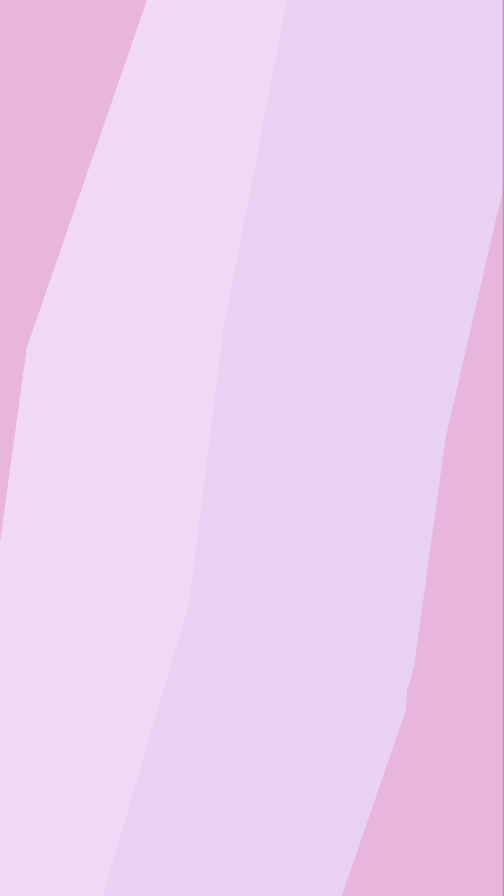
Give the GLSL for this background, as a Shadertoy shader.

```glsl
// Flat pastel bands: a pale and a lilac ribbon run down a pink ground.
// Each boundary is a bent line x(y), built as a straight slope plus
// hinges that change the slope at given heights.

#define PINK      vec3(0.910, 0.714, 0.867)
#define PALE      vec3(0.945, 0.847, 0.961)
#define LILAC     vec3(0.914, 0.820, 0.957)
#define RIM       vec3(0.730, 0.580, 0.710)
#define RIM_WIDTH 0.0025

// Adds a change of slope above the given height.
float hinge(float y, float height, float change) {
    return change * max(y - height, 0.0);
}

float leftEdge(float y) {
    return -0.0965 + 0.2446 * y + hinge(y, 0.612, 0.3701);
}

float middleEdge(float y) {
    return 0.2037 + 0.5242 * y
         + hinge(y, 0.3268, -0.3021)
         + hinge(y, 0.6289, 0.1209);
}

// The two close hinges near the bottom form a small notch.
float rightEdge(float y) {
    return 0.6782 + 0.6116 * y
         + hinge(y, 0.2083, -0.5016)
         + hinge(y, 0.2292, 0.3760)
         + hinge(y, 0.2578, -0.2398)
         + hinge(y, 0.5117, 0.1632);
}

// Antialiased coverage of the side where the gap is positive.
float coverage(float gap) {
    float pixel = length(vec2(dFdx(gap), dFdy(gap)));
    return clamp(gap / max(pixel, 1e-6) + 0.5, 0.0, 1.0);
}

void mainImage(out vec4 fragColor, in vec2 fragCoord) {
    vec2 uv = fragCoord / iResolution.xy;

    // Bands, laid from left to right
    vec3 color = mix(PINK, PALE, coverage(uv.x - leftEdge(uv.y)));
    color = mix(color, LILAC, coverage(uv.x - middleEdge(uv.y)));
    color = mix(color, PINK, coverage(uv.x - rightEdge(uv.y)));

    // Hairline along the right side
    color = mix(color, RIM, coverage(uv.x - 1.0 + RIM_WIDTH));

    fragColor = vec4(color, 1.0);
}
```
